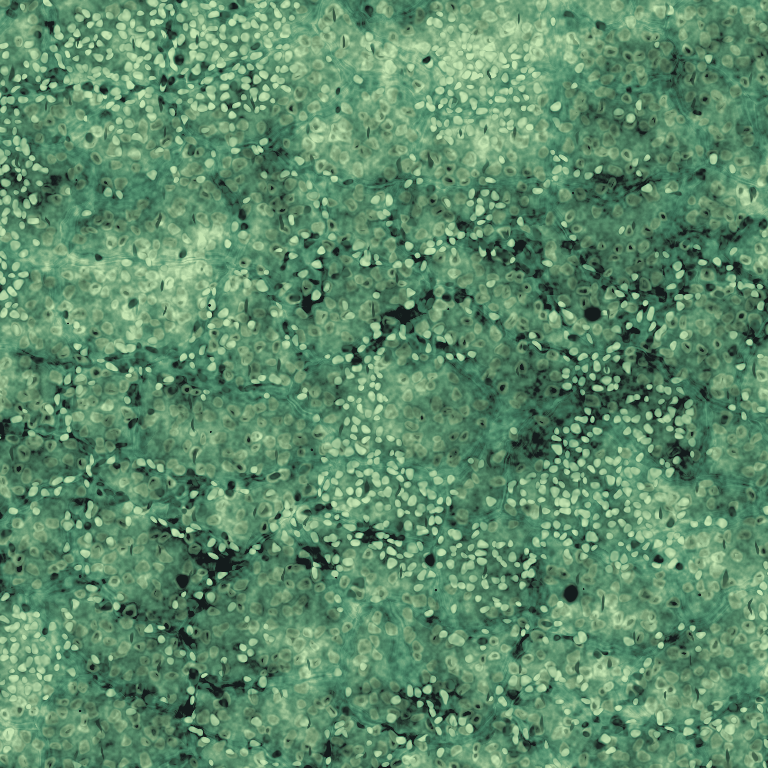
Give the GLSL for this texture, as a WebGL 1 fragment shader.

```glsl
precision highp float;
// Stained tissue section: rounded nests of pale cells parted by fibrous septa,
// with clusters of bright cells and dark nuclei. Jittered grids of soft ellipses
// are layered into one tone value, which a green ramp turns into colour.
uniform vec2 u_resolution;
#define NEST_SCALE vec2(6.6, 8.6)
#define CELL_SCALE 52.0
#define BRIGHT_SCALE 74.0
#define SEPTUM_WIDTH 0.26
#define CELL_CHANCE 0.86
#define CLUSTER_LEVEL 0.6
#define BASE_TONE 3.0
#define BROAD 5.0
#define MOTTLE 3.4
#define FINE 3.4
#define GRAIN 1.4

vec2 hash2(vec2 p) {
  vec3 q = fract(p.xyx * vec3(0.1031, 0.1030, 0.0973));
  q += dot(q, q.yzx + 33.33);
  return fract((q.xx + q.yz) * q.zy);
}
float noise(vec2 p) {
  vec2 i = floor(p), f = fract(p);
  f = f * f * (3.0 - 2.0 * f);
  return mix(mix(hash2(i).x, hash2(i + vec2(1, 0)).x, f.x),
             mix(hash2(i + vec2(0, 1)).x, hash2(i + vec2(1, 1)).x, f.x), f.y);
}
// Layered noise centred on zero
float fbm(vec2 p) {
  float sum = 0.0, amp = 0.53;
  for (int i = 0; i < 4; i++) {
    sum += amp * (noise(p) - 0.5);
    p = mat2(1.6, 1.2, -1.2, 1.6) * p + 7.3;
    amp *= 0.5;
  }
  return sum;
}
// Offset of one of the nine grid squares around a point
vec2 neighbour(int i) { return vec2(mod(float(i), 3.0), floor(float(i) / 3.0 + 0.01)) - 1.0; }
// Where septa are dense and inflamed
float activity(vec2 p) { return smoothstep(0.4, 0.7, noise(p * vec2(4.5, 6.5) + 60.0)); }
// Tissue layout: x = distance to septum, y = bright cluster mask, zw = septum normal
vec4 layout(vec2 p) {
  vec2 q = p * NEST_SCALE + 0.8 * vec2(noise(p * 10.0), noise(p * 10.0 + 40.0));
  vec2 near = vec2(9.0), next = vec2(9.0);
  for (int i = 0; i < 9; i++) {
    vec2 c = floor(q) + neighbour(i), d = c + 0.1 + 0.8 * hash2(c + 11.0) - q;
    if (dot(d, d) < dot(near, near)) { next = near; near = d; }
    else if (dot(d, d) < dot(next, next)) next = d;
  }
  vec2 n = normalize(next - near + 1e-4);
  float patchy = 0.7 * noise(p * 6.5 + 23.0) + 0.3 * noise(p * 19.0);
  float cluster = smoothstep(CLUSTER_LEVEL, CLUSTER_LEVEL + 0.1, patchy);
  return vec4(dot(0.5 * (near + next), n), cluster, n * (n.x < 0.0 ? -1.0 : 1.0));
}
// Ellipse measure: 0 in the centre, 1 on the rim
float ellipse(vec2 d, vec2 axis, vec2 radii) {
  return length(vec2(dot(d, axis), dot(d, vec2(-axis.y, axis.x))) / radii);
}
float inside(float r) { return 1.0 - smoothstep(0.72, 1.2, r); }
// Sparse upright spots, at most one per grid square
float spots(vec2 p, float scale, float chance, vec2 radii, float seed) {
  vec2 c = floor(p * scale), h = hash2(c + seed);
  vec2 d = fract(p * scale) - 0.35 - 0.3 * hash2(c + seed + 31.0);
  float r = ellipse(d, vec2(1, 0), radii * (0.6 + 0.4 * h.y) * scale);
  return h.x < chance ? 1.0 - smoothstep(0.65, 1.25, r) : 0.0;
}
vec3 ramp(float t) {
  vec3 c = mix(vec3(0.08, 0.11, 0.11), vec3(0.21, 0.35, 0.27), clamp(t, 0.0, 1.0));
  c = mix(c, vec3(0.36, 0.56, 0.42), clamp(0.5 * t - 0.5, 0.0, 1.0));
  c = mix(c, vec3(0.48, 0.65, 0.49), clamp(t - 3.0, 0.0, 1.0));
  return mix(c, vec3(0.62, 0.77, 0.59), clamp(t - 4.0, 0.0, 2.1));
}
void main() {
  vec2 p = gl_FragCoord.xy / min(u_resolution.x, u_resolution.y);
  vec2 w = p + 0.007 * (vec2(noise(p * 85.0), noise(p * 85.0 + 90.0)) - 0.5);
  vec4 here = layout(w);
  float septum = 1.0 - smoothstep(0.0, SEPTUM_WIDTH, here.x), active = activity(p), brown = 0.0;
  // Ground with strands that run along the septa, and dark clots
  float strand = fbm(vec2(here.x * 32.0, dot(p, vec2(-here.w, here.z)) * 24.0));
  float clot = smoothstep(0.5, 0.72, noise(w * vec2(80.0, 95.0) + 5.0));
  float stroma = max(septum * (0.25 + 0.75 * active), 0.5 * here.y);
  float tone = BASE_TONE + septum * 2.6 * strand - stroma * (0.5 + 1.9 * clot * (0.3 + 0.7 * active));
  // Pale nest cells with a faint rim and speckled nucleoli
  vec2 q = w * CELL_SCALE;
  for (int i = 0; i < 9; i++) {
    vec2 c = floor(q) + neighbour(i), h = hash2(c), k = hash2(c + 57.0);
    vec2 centre = c + 0.12 + 0.76 * hash2(c + 19.0);
    vec4 site = layout(centre / CELL_SCALE);
    if (h.x > CELL_CHANCE || site.x < 0.06 || site.y > 0.6) continue;
    float r = ellipse(q - centre, normalize(k - 0.499), (0.36 + 0.14 * h.y) * vec2(1.08, 0.92));
    float core = smoothstep(0.5, 0.68, noise(w * 145.0)) * (1.0 - smoothstep(0.25, 0.6, r));
    float body = 3.15 + 0.9 * k.x + 0.5 * smoothstep(0.4, 0.8, r) - 3.2 * core * k.y;
    tone = mix(tone - 0.45 * (1.0 - smoothstep(1.0, 1.4, r)), body, 0.85 * inside(r));
    brown = max(brown, inside(r * 1.1));
  }
  // Shading of all scales, laid over ground and nest cells
  float broad = BROAD * (0.55 * fbm(p * 4.5 + 3.0) + 0.75 * fbm(p * vec2(9.0, 12.0) + 17.0));
  tone += broad + MOTTLE * fbm(p * 30.0) + FINE * fbm(p * 100.0);
  // Bright cells and dark nuclei: crowded in clusters, stretched along the septa
  q = w * BRIGHT_SCALE;
  for (int i = 0; i < 9; i++) {
    vec2 c = floor(q) + neighbour(i), h = hash2(c + 131.0), k = hash2(c + 173.0), centre = c + 0.15 + 0.7 * k;
    vec4 site = layout(centre / BRIGHT_SCALE);
    float rim = (1.0 - smoothstep(0.05, 0.24, site.x)) * (0.15 + 0.85 * activity(centre / BRIGHT_SCALE));
    bool dark = h.x > 1.0 - 0.2 * rim;
    if (!dark && h.x > max(0.92 * site.y, 0.03 + 0.32 * rim)) continue;
    float r = ellipse(q - centre, site.zw, (0.31 + 0.16 * h.y) * mix(vec2(1), vec2(0.7, 1.4), rim * k.x));
    tone -= 0.6 * (1.0 - smoothstep(1.0, 1.45, r));
    tone = mix(tone, dark ? 0.3 + k.y : 4.9 + k.y - 0.4 * r + 0.3 * broad, inside(r));
    brown *= 1.0 - inside(r);
  }
  // Grain, upright slits, black bodies and specks
  tone += GRAIN * (noise(p * 230.0) - 0.5);
  tone = mix(tone, 0.4, 0.85 * (1.0 - septum) * spots(w, 26.0, 0.28, vec2(0.0026, 0.010), 211.0));
  tone = mix(tone, -0.2, max(spots(w, 6.0, 0.1, vec2(0.013), 240.0), spots(p, 6.0, 0.5, vec2(0.002), 277.0)));
  float mid = smoothstep(0.5, 2.0, tone) * (1.0 - smoothstep(3.6, 5.0, tone));
  vec3 teal = (0.3 + 0.6 * septum) * (1.0 - brown) * vec3(-0.045, 0.005, 0.015);
  gl_FragColor = vec4(ramp(tone) + mid * (teal + brown * vec3(0.025, -0.005, -0.008)), 1.0);
}
```
